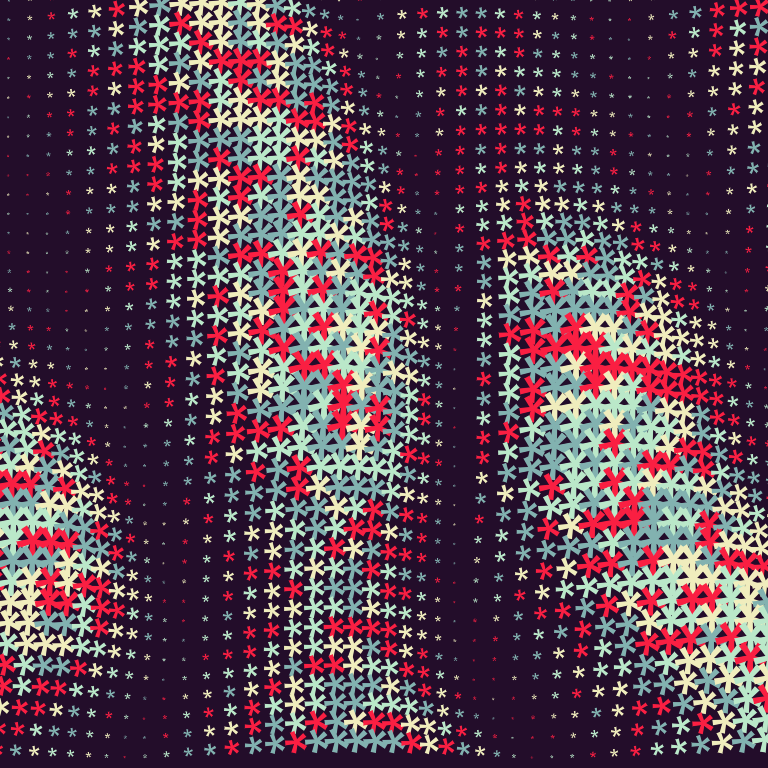
A three.js fragment shader for this pattern:

```glsl
// Asterisks on a warped grid: a smooth swell field made of leaning bands
// sets the size, turn and offset of each five-armed mark. Each pixel visits
// the nearby grid cells and paints their marks from the top row down.

#define PITCH 0.02526
#define LAST_ROW 39.0
#define ORIGIN vec2(0.0105, 0.001)
#define DRIFT vec2(0.035, -0.032)
#define MIN_RADIUS 0.0013
#define SWELL_RADIUS 0.0212
#define ARMS 5.0
#define TURN 0.63
#define EDGE 0.0008
#define CLUMPING 0.3

varying vec2 vUv;

const float PI = 3.14159265;
const vec3 NIGHT = vec3(0.137, 0.051, 0.165);
const vec3 RED = vec3(0.98, 0.12, 0.26);
const vec3 CREAM = vec3(0.94, 0.93, 0.74);
const vec3 MINT = vec3(0.73, 0.91, 0.79);
const vec3 TEAL = vec3(0.51, 0.70, 0.69);

float hash(vec2 p) {
  vec3 q = fract(p.xyx * vec3(0.1031, 0.1030, 0.0973));
  q += dot(q, q.yzx + 33.33);
  return fract((q.x + q.y) * q.z);
}

float bump(float x, float center, float width) {
  float t = (x - center) / width;
  return exp(-t * t);
}

// One band: zero on both valley lines, rounded between them.
// A skew above 1 pushes the crest to the right.
float ridge(float x, float left, float right, float skew) {
  float t = clamp((x - left) / (right - left), 0.0, 1.0);
  return pow(max(sin(PI * pow(t, skew)), 0.0), 1.2);
}

// Swell from 0 to 1; p.y runs downward.
float swell(vec2 p) {
  float y = p.y;
  float top = max(1.0 - 2.0 * y, 0.0);
  float foot = max(y - 0.78, 0.0);

  // Valley lines, from left to right
  float valleyA = -0.01 + 0.245 * smoothstep(0.0, 0.9, y)
                - 0.08 * smoothstep(0.8, 1.05, y);
  float valleyB = 0.592 - 0.142 * top * top + 2.2 * foot * foot;
  float valleyC = 0.80 + 0.41 * y;

  // Height of the band between each pair of valleys
  if (p.x < valleyA)
    return 0.93 * bump(y, 0.72, 0.26) * ridge(p.x, valleyA - 0.4, valleyA, 0.9);
  if (p.x < valleyB) {
    float height = 0.73 + 0.23 * bump(y, 0.51, 0.17)
                 - 0.15 * smoothstep(0.55, 0.75, y)
                 + 0.12 * smoothstep(0.85, 1.0, y);
    float skew = mix(1.24, 1.05, smoothstep(0.5, 0.8, y));
    return height * ridge(p.x, valleyA, valleyB, skew);
  }
  if (p.x < valleyC) {
    float height = 0.3 + 0.64 * smoothstep(0.2, 0.48, y)
                 - 0.17 * smoothstep(0.85, 1.0, y);
    float skew = mix(0.65, 1.5, smoothstep(0.58, 0.98, y));
    return height * ridge(p.x, valleyB, valleyC, skew);
  }
  return 0.58 * ridge(p.x, valleyC, valleyC + 0.4, 1.0);
}

// Distance to an asterisk with square-ended, slightly flared arms.
float asterisk(vec2 p, float radius, float turn) {
  float sector = 2.0 * PI / ARMS;
  float angle = atan(p.x, -p.y + 1e-6) + turn;
  angle = mod(angle + 0.5 * sector, sector) - 0.5 * sector;
  vec2 q = length(p) * vec2(abs(sin(angle)), cos(angle));
  float halfWidth = 0.15 * radius + 0.07 * q.y;
  return max(q.x - halfWidth, q.y - radius);
}

// Random swatch; some cells share theirs with a neighbor.
vec3 swatch(vec2 cell) {
  vec2 key = hash(cell + 71.0) < CLUMPING ? floor(cell * 0.5) + 200.0 : cell;
  float pick = hash(key + 17.0);
  if (pick < 0.26) return RED;
  if (pick < 0.48) return CREAM;
  return pick < 0.72 ? MINT : TEAL;
}

void main() {
  vec2 p = vec2(vUv.x, 1.0 - vUv.y);
  vec2 home = floor((p - ORIGIN) / PITCH + 0.5);
  vec3 color = NIGHT;

  // The drift goes right and up, so resting cells lie left and below.
  for (int row = -1; row <= 3; row++) {
    for (int column = -3; column <= 1; column++) {
      vec2 cell = home + vec2(float(column), float(row));
      if (cell.y > LAST_ROW + 0.5) continue;
      vec2 rest = cell * PITCH + ORIGIN;
      float s = swell(rest);
      float radius = MIN_RADIUS + SWELL_RADIUS * s;
      float d = asterisk(p - rest - DRIFT * s, radius, TURN * s);
      color = mix(color, swatch(cell), 1.0 - smoothstep(-EDGE, EDGE, d));
    }
  }
  gl_FragColor = vec4(color, 1.0);
}
```
